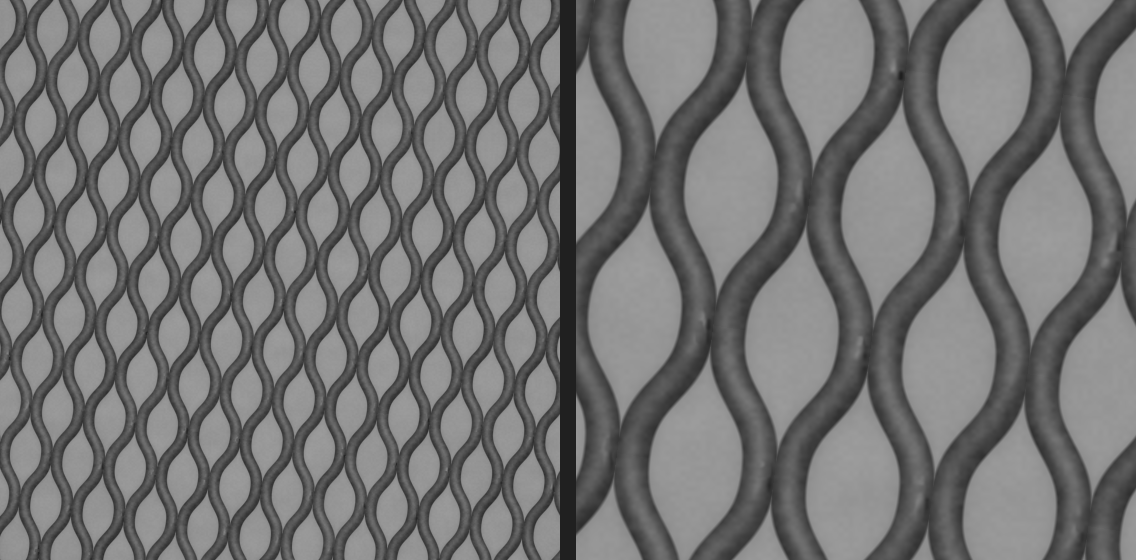
Left, the full canvas; right, a detail of the centre.
This texture is drawn by a Shadertoy shader. Its source:

```glsl
// Draws a grey expanded-metal mesh of wavy, touching wires over plain mottled paper.

const float TAU = 6.2831853;
const vec2 ACROSS = vec2(0.0935, -0.0145);   // step between wires of one family
const vec2 ALONG = vec2(0.0211, 0.1810 - 0.0145); // one full wave of a wire
const vec2 ORIGIN = vec2(0.1315, 0.9414);    // centre of one right-hand bend
const float WAVE = 0.1625;                   // wave amplitude, in steps across
const float FLATTEN = 0.06;                  // third harmonic that flattens the bends
const float HALF_WIDTH = 0.0104;             // half the wire thickness
const float SOFTNESS = 0.0013;               // smallest edge blur

const float PAPER = 0.597;
const float WIRE_EDGE = 0.205;
const float WIRE_STEEP = 0.425;              // ridge tone on the steep flanks
const float WIRE_LEAN = 0.345;               // ridge tone on the leaning flanks
const float SCUFF = 0.11;                    // worn shine on the bends
const float NICK = 0.13;                     // dark marks beside the shine

float hash(vec2 p) {
    return fract(sin(dot(p, vec2(127.1, 311.7))) * 43758.5453);
}

float noise(vec2 p) {
    vec2 i = floor(p), f = fract(p);
    f = f * f * (3.0 - 2.0 * f);
    return mix(mix(hash(i), hash(i + vec2(1, 0)), f.x),
               mix(hash(i + vec2(0, 1)), hash(i + vec2(1, 1)), f.x), f.y);
}

// Sideways offset of a wire, zero at its right-hand bend
float waveOffset(float t) {
    return WAVE * (cos(t) - FLATTEN * cos(3.0 * t) - 1.0 + FLATTEN);
}

float waveSlope(float t) {
    return WAVE * TAU * (3.0 * FLATTEN * sin(3.0 * t) - sin(t));
}

// Paper: broad mottling, fine grain and a soft shadow beside the wire
float paperTone(vec2 p, float gap) {
    float mottle = noise(p * vec2(22.0, 38.0)) + 0.5 * noise(p * 75.0) - 0.75;
    float tone = PAPER + 0.022 * mottle + 0.018 * (noise(p * 330.0) - 0.5);
    tone -= 0.04 * dot(p - 0.5, p - 0.5);
    return tone - 0.05 * exp(-max(gap, 0.0) / 0.004);
}

// Wire: lit ridge between dark edges, worn marks at the right-hand bends
float wireTone(vec2 p, float side, float phase, vec2 id) {
    float lean = 0.5 - 0.5 * sin(phase * TAU);
    float ridge = (side - mix(0.12, -0.22, lean)) / 0.66;
    float tone = mix(WIRE_EDGE, mix(WIRE_STEEP, WIRE_LEAN, lean), exp(-ridge * ridge));

    float wear = hash(id);
    float bend = fract(phase + 0.5) - 0.5 - 0.04 * (hash(id + 7.3) - 0.3);
    float patchy = smoothstep(0.25, 0.75, noise(p * 210.0 + id));
    float reach = exp(-pow(bend / 0.075, 2.0));
    float shine = exp(-pow((side - 0.22 - 3.0 * bend) / 0.24, 2.0));
    float nick = exp(-pow((side - 0.60 + 2.0 * bend) / 0.16, 2.0));
    tone += SCUFF * reach * shine * patchy * (0.4 + wear);
    tone -= NICK * reach * nick * patchy * wear;

    tone += 0.025 * (hash(id + 3.1) - 0.5);
    return tone + 0.05 * (noise(p * 190.0) - 0.5) + 0.03 * (noise(p * 400.0) - 0.5);
}

void mainImage(out vec4 fragColor, in vec2 fragCoord) {
    vec2 p = fragCoord / iResolution.y;
    vec2 lattice = inverse(mat2(ACROSS, ALONG)) * (p - ORIGIN);
    float cellArea = ACROSS.x * ALONG.y - ACROSS.y * ALONG.x;

    // Nearest wire among two families set half a step apart
    float dist = 1.0, phase = 0.0;
    vec2 id = vec2(0.0);
    for (int k = 0; k < 2; k++) {
        vec2 q = lattice - 0.5 * float(k);
        float t = q.y * TAU;
        float across = q.x - waveOffset(t) + 0.5;
        vec2 tangent = waveSlope(t) * ACROSS + ALONG;
        float d = (fract(across) - 0.5) * cellArea / length(tangent);
        if (abs(d) < abs(dist)) {
            dist = d;
            phase = q.y;
            id = floor(vec2(across, q.y + 0.5)) + 0.5 * float(k);
        }
    }

    float gap = abs(dist) - HALF_WIDTH;
    float blur = max(SOFTNESS, 0.8 / iResolution.y);
    float paper = paperTone(p, gap);
    float wire = wireTone(p, dist / HALF_WIDTH, phase, id);
    float tone = mix(wire, paper, smoothstep(-blur, blur, gap));
    fragColor = vec4(vec3(tone), 1.0);
}
```
